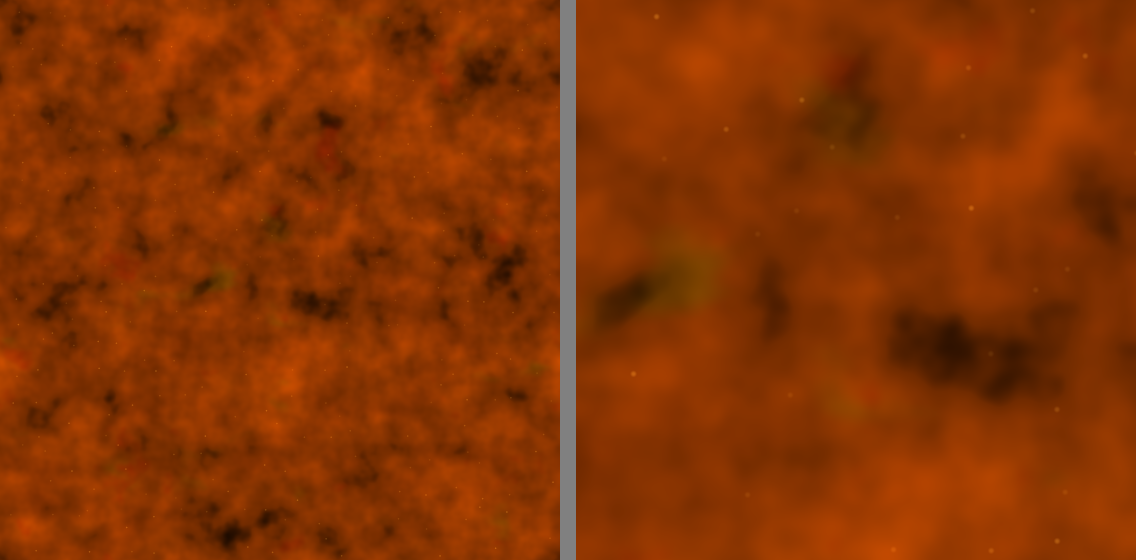
Left: the whole. Right: its middle third, enlarged.
Give the GLSL for this texture, as a three.js fragment shader.

```glsl
// Smouldering rust clouds: wrapping gradient noise summed over octaves sets the
// brightness, wide slow noise shifts the hue towards olive or red, and a jittered
// grid scatters faint sparks. Every period is a whole number, so the plane tiles.

varying vec2 vUv;

// Two random values from 0 to 1 for a whole-numbered cell
vec2 hash2(vec2 cell) {
  vec3 p = fract(cell.xyx * vec3(0.1031, 0.1030, 0.0973));
  p += dot(p, p.yzx + 33.33);
  return fract((p.xx + p.yz) * p.zy);
}

// Slope at one lattice corner, projected on the offset from that corner
float cornerSlope(vec2 cell, vec2 offset, vec2 period, float seed) {
  vec2 slope = hash2(mod(cell, period) + seed) * 2.0 - 1.0;
  return dot(slope, offset);
}

// Gradient noise around zero that repeats after one unit of uv
float tileNoise(vec2 uv, vec2 period, float seed) {
  vec2 p = uv * period;
  vec2 i = floor(p);
  vec2 f = p - i;
  vec2 w = f * f * f * (f * (f * 6.0 - 15.0) + 10.0);
  vec2 e = vec2(1.0, 0.0);
  float low = mix(cornerSlope(i, f, period, seed),
                  cornerSlope(i + e.xy, f - e.xy, period, seed), w.x);
  float high = mix(cornerSlope(i + e.yx, f - e.yx, period, seed),
                   cornerSlope(i + e.xx, f - e.xx, period, seed), w.x);
  return 1.25 * mix(low, high, w.y);
}

// Octaves shifted against each other so that their lattices do not line up;
// a bell curve favours the middle sizes and keeps the finest ones soft
float clouds(vec2 uv, vec2 period, float seed) {
  float sum = 0.0;
  for (int octave = 0; octave < 5; octave++) {
    float fromPeak = float(octave) - 1.2;
    sum += 0.41 * exp2(-0.35 * fromPeak * fromPeak) * tileNoise(uv, period, seed);
    uv += vec2(0.137, 0.291);
    period *= 2.0;
    seed += 17.0;
  }
  return sum;
}

// Tiny soft dots, at most one in each cell and kept clear of its border
float sparks(vec2 uv) {
  const float CELLS = 20.0;
  vec2 cell = mod(floor(uv * CELLS), CELLS);
  vec2 centre = 0.1 + 0.8 * hash2(cell + 211.0);
  vec2 traits = hash2(cell + 307.0);
  float radius = length(fract(uv * CELLS) - centre) / CELLS;
  float spark = 1.0 - smoothstep(0.0003, 0.0024, radius);
  return spark * step(0.35, traits.x) * mix(0.3, 1.0, traits.y);
}

void main() {
  // Brightness, with the deepest hollows falling off faster into soot
  float cloud = clouds(vUv, vec2(5.0), 3.0);
  float soot = max(-cloud - 0.2, 0.0);
  float glow = 0.535 + 0.46 * cloud - 0.6 * soot;

  // Slow hue drift, with rare olive and red stains
  float drift = clouds(vUv + 0.37, vec2(3.0, 5.0), 101.0);
  float olive = smoothstep(0.2, 0.55, drift);
  float red = smoothstep(0.18, 0.5, clouds(vUv + 0.71, vec2(5.0), 151.0));
  float greenShare = 0.378 + 0.03 * drift + 0.14 * olive - 0.1 * red;
  glow *= 1.0 - 0.1 * olive;

  vec3 color = max(glow, 0.12) * vec3(1.0, greenShare, 0.004);
  color += vec3(0.16, 0.15, 0.06) * sparks(vUv);
  gl_FragColor = vec4(color, 1.0);
}
```
